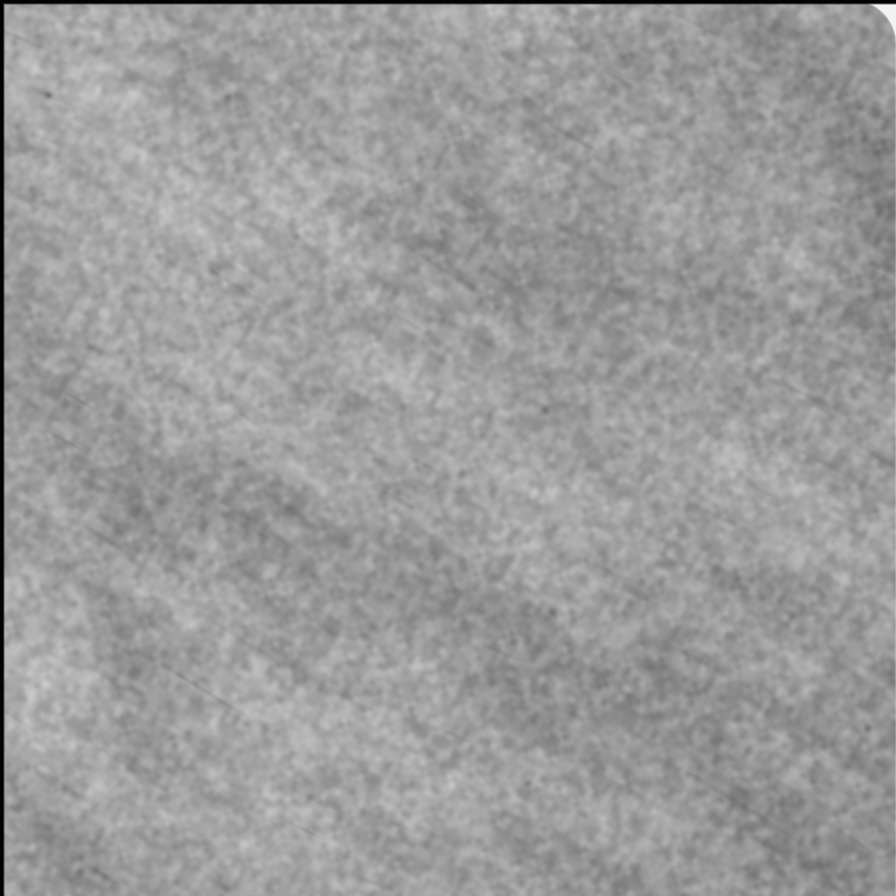
Give the GLSL for this texture, as a Shadertoy shader.

```glsl
// Grey, softly grained surface with faint diagonal streaks and cloudy bands,
// one shaded arc, one curved crease, a dark frame edge and a pale cut corner.
// Rotated value noise makes the grain; layered sines and noise make the bands.

#define BASE_GREY 0.622
#define GRAIN_AMOUNT 0.115
#define GRAIN_CELLS 150.0
#define STREAK_AMOUNT 0.06
#define MOTTLE_AMOUNT 0.10
#define BAND_AMOUNT 0.016
#define STREAK_ANGLE 0.49
#define ARC_DEPTH 0.095
#define CREASE_DEPTH 0.075
#define FRAME_WIDTH 0.0045
#define FRAME_GREY 0.01
#define CORNER_RADIUS 0.05

float hash(vec2 cell) {
    vec3 q = fract(cell.xyx * vec3(0.1031, 0.1030, 0.0973));
    q += dot(q, q.yzx + 33.33);
    return fract((q.x + q.y) * q.z);
}

float valueNoise(vec2 p) {
    vec2 cell = floor(p), f = fract(p);
    f = f * f * (3.0 - 2.0 * f);
    vec2 e = vec2(1.0, 0.0);
    return mix(mix(hash(cell), hash(cell + e), f.x),
               mix(hash(cell + e.yx), hash(cell + e.xx), f.x), f.y);
}

// Signed noise, centred on zero
float grit(vec2 p) { return valueNoise(p) - 0.5; }

float bell(float x) { return exp(-x * x); }

vec2 rotate(vec2 p, float angle) {
    float c = cos(angle), s = sin(angle);
    return vec2(c * p.x - s * p.y, s * p.x + c * p.y);
}

// Fine grain: layers at different angles hide the lattice
float grain(vec2 p) {
    float sum = 0.0, cells = GRAIN_CELLS;
    for (int i = 0; i < 3; i++) {
        float turn = STREAK_ANGLE + 0.9 * float(i);
        sum += grit(rotate(p, turn) * cells + 17.0 * float(i));
        cells *= 0.72;
    }
    return sum * 0.75;
}

// Cloudy bands; s.x runs along the streaks, s.y across them
float bands(vec2 s) {
    float warp = 0.025 * sin(9.0 * s.x + 1.0) + 0.015 * sin(21.0 * s.x + 8.0 * s.y);
    float wave = cos(31.4 * (s.y + warp)) * (0.7 + 0.3 * sin(7.0 * s.x + 2.0));
    float mottle = grit(s * vec2(3.0, 7.0) + 5.3)
                 + 0.6 * grit(s * vec2(8.0, 16.0) + 31.7);
    return BAND_AMOUNT * wave + MOTTLE_AMOUNT * mottle;
}

// Long soft streaks and a few thin dark scratches
float streaks(vec2 s) {
    s.y += 0.012 * sin(8.0 * s.x);
    float fibre = grit(s * vec2(13.0, 48.0) + 2.1);
    float scratch = smoothstep(0.8, 1.0, valueNoise(s * vec2(11.0, 85.0) + 61.0));
    return STREAK_AMOUNT * fibre - 0.05 * scratch;
}

// Broad dark arc near the upper right
float arcShade(vec2 p) {
    float offset = length(p - vec2(0.72, 0.70)) - 0.275;
    float span = smoothstep(0.56, 0.72, p.y) * smoothstep(0.62, 0.88, p.x + 0.25 * (1.0 - p.y));
    return bell(offset / 0.052) * span;
}

// S-shaped crease at the lower left: x = dark fold, y = pale side
vec2 crease(vec2 p) {
    float t = 0.24 - p.y;
    float slope = 0.3 + 42.0 * t * t;
    float offset = (p.x - 0.15 - 0.3 * t - 14.0 * t * t * t) / sqrt(1.0 + slope * slope);
    float spread = mix(0.010, 0.030, smoothstep(-0.13, 0.08, t));
    float fold = bell(offset / (offset < 0.0 ? spread : 1.7 * spread));
    float span = smoothstep(-0.15, -0.08, t) * (1.0 - smoothstep(0.06, 0.21, t));
    float paleSide = bell((offset + 0.07) / 0.05) * bell(t / 0.12);
    return vec2(fold * span, paleSide);
}

// Sparse small dark pits, one candidate per cell
float pits(vec2 p) {
    vec2 cell = floor(p * 14.0);
    vec2 centre = 0.2 + 0.6 * vec2(hash(cell + 7.0), hash(cell + 43.0));
    float present = step(0.97, hash(cell + 91.0));
    return present * bell(length(fract(p * 14.0) - centre) / 0.065);
}

void mainImage(out vec4 fragColor, in vec2 fragCoord) {
    vec2 p = fragCoord / iResolution.xy;
    vec2 s = rotate(p, STREAK_ANGLE);
    float blur = max(0.0015, 1.0 / iResolution.y);

    // Surface
    vec2 fold = crease(p);
    float grey = BASE_GREY + bands(s) + streaks(s) + GRAIN_AMOUNT * grain(p);
    grey += 0.025 * fold.y - CREASE_DEPTH * fold.x;
    grey -= ARC_DEPTH * arcShade(p) + 0.13 * pits(p);

    // Pale corner, then the frame along the left and top
    float corner = length(max(p - 1.0 + CORNER_RADIUS, 0.0)) - CORNER_RADIUS;
    grey = mix(grey, 0.95, smoothstep(-blur, blur, corner));
    float inset = min(p.x, 1.0 - p.y) - FRAME_WIDTH;
    grey = mix(FRAME_GREY, grey, smoothstep(-blur, blur, inset));

    fragColor = vec4(vec3(clamp(grey, 0.0, 1.0)), 1.0);
}
```
